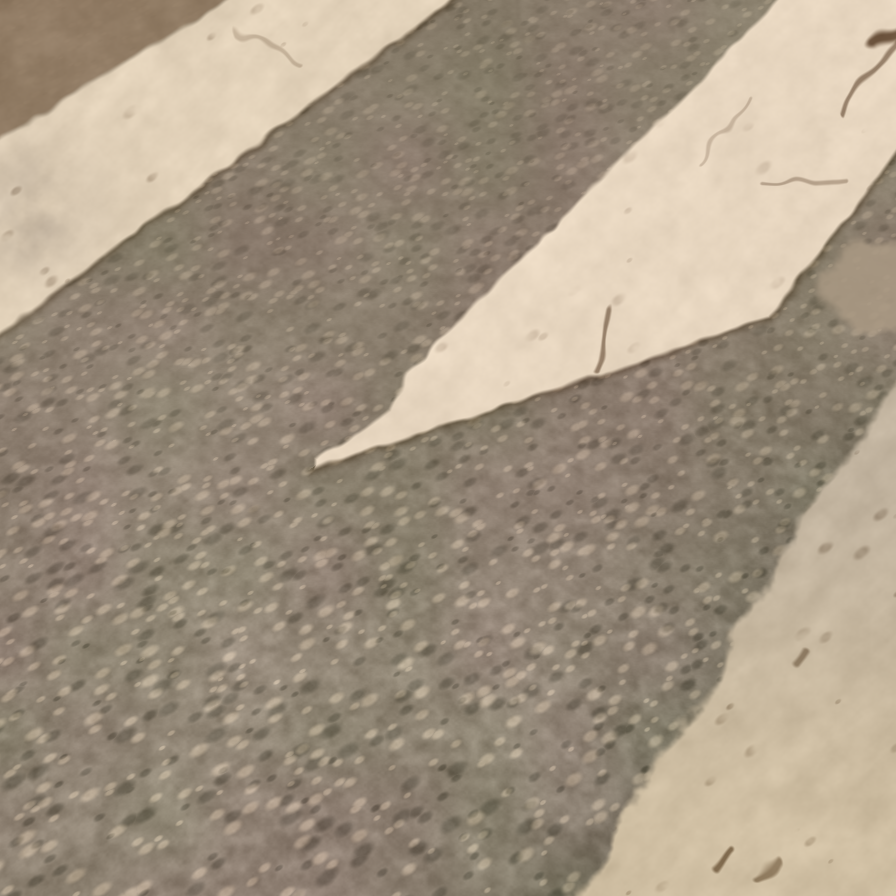
This texture is drawn by a WebGL 1 fragment shader. Its source:

```glsl
precision highp float;
// Worn cream road stripes crossing coarse, sunlit asphalt.
uniform vec2 u_resolution;

float hash(vec2 p) {
    return fract(sin(dot(p, vec2(127.1, 311.7))) * 43758.545);
}

float noise(vec2 p) {
    vec2 i = floor(p), f = fract(p);
    f = f * f * (3.0 - 2.0 * f);
    return mix(mix(hash(i), hash(i + vec2(1.0, 0.0)), f.x),
               mix(hash(i + vec2(0.0, 1.0)), hash(i + 1.0), f.x), f.y);
}

float fbm(vec2 p) {
    float sum = 0.0, amp = 0.5;
    for (int i = 0; i < 4; i++) {
        sum += amp * noise(p);
        p = p * 2.03 + 17.3;
        amp *= 0.5;
    }
    return sum / 0.9375;
}

// Signed distance to a line, positive to the left of a -> b.
float side(vec2 p, vec2 a, vec2 b) {
    vec2 d = normalize(b - a);
    return dot(p - a, vec2(-d.y, d.x));
}

float segment(vec2 p, vec2 a, vec2 b) {
    vec2 d = b - a;
    return length(p - a - d * clamp(dot(p - a, d) / dot(d, d), 0.0, 1.0));
}

float cover(float d, float blur) {
    return smoothstep(-blur, blur, d);
}

// Soft dark stroke with a ragged path.
float crack(vec2 p, vec2 a, vec2 b, float width) {
    vec2 bend = vec2(noise(p * 45.0), noise(p * 45.0 + 31.0)) - 0.5;
    return 1.0 - smoothstep(width * 0.3, width * 1.6, segment(p + bend * 0.014, a, b));
}

// Scattered slanted chips, one in each occupied cell.
float chips(vec2 q, float density, float size) {
    vec2 cell = floor(q);
    float sum = 0.0;
    for (int y = -1; y <= 1; y++) {
        for (int x = -1; x <= 1; x++) {
            vec2 c = cell + vec2(float(x), float(y));
            vec2 d = q - c - vec2(hash(c + 3.1), hash(c + 8.7));
            d = vec2(d.x * 0.8 + d.y * 0.6, d.y * 0.8 - d.x * 0.6) * vec2(0.75, 1.3);
            float r = size * (0.5 + hash(c + 5.3));
            float present = step(hash(c + 1.9), density);
            sum = max(sum, present * (1.0 - smoothstep(r * 0.35, r, length(d))));
        }
    }
    return sum;
}

vec3 asphalt(vec2 p, vec2 q, float verge) {
    float near = 1.0 - smoothstep(0.1, 0.95, p.y);
    vec3 col = mix(vec3(0.545, 0.495, 0.43), vec3(0.568, 0.52, 0.46), near);
    col += (fbm(p * 7.0) - 0.5) * 0.09;
    col += (noise(p * 11.0 + 40.0) - 0.5) * vec3(0.02, -0.01, 0.015);
    col -= vec3(0.085, 0.07, 0.07) * verge;
    float contrast = mix(0.45, 1.0, near);
    col += (fbm(q * 60.0) - 0.5) * 0.19 * contrast;
    col += chips(q * 48.0, 0.42, 0.4) * vec3(0.15, 0.135, 0.115) * contrast;
    col -= chips(q * 42.0 + 70.0, 0.36, 0.42) * vec3(0.12, 0.11, 0.105) * contrast;
    return col;
}

vec3 paint(vec2 p, vec3 tint, float wear) {
    float streak = fbm(vec2(p.x + p.y, (p.y - p.x) * 2.0) * 13.0);
    float pits = chips(p * 32.0 + 9.0, 0.16, 0.22) * noise(p * 90.0);
    return tint + (streak - 0.5) * 0.08 * wear + (fbm(p * 60.0) - 0.5) * 0.05
         - pits * wear * vec3(0.17, 0.18, 0.18);
}

void main() {
    vec2 p = gl_FragCoord.xy / u_resolution;
    vec2 q = vec2(p.x - 0.5, p.y) * (1.0 + 0.55 * p.y);
    vec2 e = p + (vec2(noise(p * 55.0), noise(p * 55.0 + 23.0)) - 0.5) * 0.006;

    // Far stripe
    float farTop = side(e, vec2(0.254, 1.0), vec2(0.0, 0.844));
    float farLow = side(e, vec2(0.0, 0.629), vec2(0.505, 1.0));
    float farStripe = min(-side(e, vec2(0.0, 0.844), vec2(0.254, 1.0)), farLow);

    // Middle stripe: a broad body joined to a narrow pointed tip
    float upper = side(e, vec2(0.87, 1.0), vec2(0.456, 0.586));
    float body = min(upper, side(e, vec2(0.456, 0.586), vec2(0.436, 0.544)));
    float tip = min(side(e, vec2(0.436, 0.544), vec2(0.352, 0.486)), e.x - 0.352);
    float lower = min(side(e, vec2(0.378, 0.486), vec2(0.781, 0.62)),
                      side(e, vec2(0.853, 0.639), vec2(1.0, 0.83)));
    float midStripe = min(max(body, tip), lower);

    // Near stripe with a crumbling edge
    vec2 rough = p + (vec2(fbm(p * 24.0), fbm(p * 24.0 + 13.0)) - 0.5) * 0.035;
    float nearStripe = min(side(rough, vec2(0.898, 0.414), vec2(0.645, 0.0)),
                           side(rough, vec2(1.0, 0.564), vec2(0.92, 0.48)));

    // Ground, brown far corner and pale patch
    float verge = exp(-max(-nearStripe, 0.0) * 11.0) * (1.0 - smoothstep(0.4, 0.7, p.y));
    vec3 col = asphalt(p, q, verge);
    col = mix(col, vec3(0.57, 0.48, 0.385) + (fbm(p * 40.0) - 0.5) * 0.1, cover(-farTop, 0.004) * 0.85);
    float patchDist = 1.0 - length((rough - vec2(0.99, 0.682)) / vec2(0.072, 0.052));
    col = mix(col, vec3(0.665, 0.6, 0.515), cover(patchDist, 0.12) * 0.85);

    // Shadowed rims under the raised paint
    float rim = exp(-pow(farLow / 0.006, 2.0)) + exp(-pow(min(midStripe, lower) / 0.006, 2.0)) * step(lower, upper);
    col -= rim * vec3(0.13, 0.14, 0.15);

    // Paint layers
    vec3 farTint = mix(vec3(0.885, 0.82, 0.725), vec3(0.79, 0.73, 0.65),
                       exp(-dot(p - vec2(0.03, 0.76), p - vec2(0.03, 0.76)) * 180.0) * fbm(p * 35.0) * 1.5);
    col = mix(col, paint(p, farTint, 1.0), cover(farStripe, 0.0035));
    vec3 midTint = vec3(0.905, 0.838, 0.75) + 0.025 * exp(-abs(upper) * 120.0);
    col = mix(col, paint(p, midTint, 0.6), cover(midStripe, 0.003));
    vec3 nearTint = mix(vec3(0.81, 0.745, 0.635), vec3(0.755, 0.7, 0.62), smoothstep(0.05, 0.5, p.y));
    col = mix(col, paint(p, nearTint, 1.0), cover(nearStripe, 0.006));

    // Cracks and dark scuffs
    float marks = crack(p, vec2(0.664, 0.588), vec2(0.677, 0.655), 0.003);
    marks += crack(p, vec2(0.94, 0.876), vec2(1.0, 0.955), 0.003);
    marks += 0.6 * crack(p, vec2(0.85, 0.798), vec2(0.94, 0.8), 0.0025);
    marks += 0.4 * crack(p, vec2(0.78, 0.815), vec2(0.835, 0.89), 0.0025);
    marks += 0.4 * crack(p, vec2(0.26, 0.965), vec2(0.33, 0.93), 0.003);
    marks += 1.5 * crack(p, vec2(0.972, 0.95), vec2(1.0, 0.963), 0.006);
    marks += crack(p, vec2(0.796, 0.032), vec2(0.82, 0.056), 0.004);
    marks += 0.8 * crack(p, vec2(0.845, 0.022), vec2(0.868, 0.04), 0.004);
    marks += 0.7 * crack(p, vec2(0.886, 0.262), vec2(0.898, 0.277), 0.004);
    col -= marks * vec3(0.32, 0.34, 0.34);

    gl_FragColor = vec4(clamp(col, 0.0, 1.0), 1.0);
}
```
